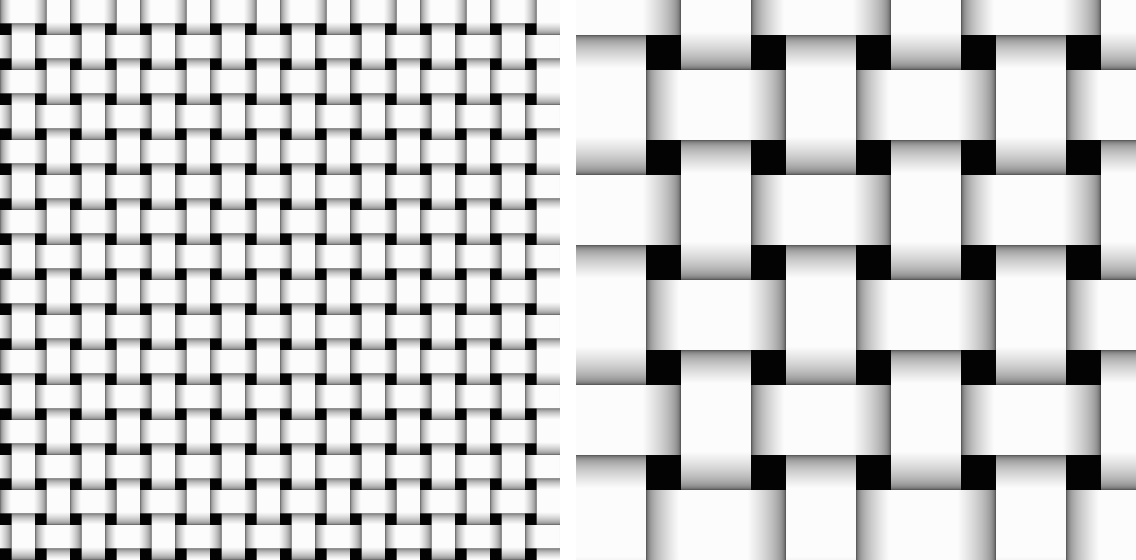
Left, the full canvas; right, a detail of the centre.
Write a WebGL 2 fragment shader that draws this pattern.

```glsl
#version 300 es
precision highp float;
// Plain basket weave of white bands, shaded where they dip, over black holes.

#define BANDS 16.0         // bands across and down, must be even
#define BAND_HALF 0.33333  // half width of a band, in cells
#define SPAN_HALF 0.66667  // half length of a visible span, in cells
#define FADE_NEAR 0.32     // shadow length at left and top ends
#define FADE_FAR 0.37      // shadow length at right and bottom ends
#define END_TONE 0.38      // tone at the end of a span
#define CREASE 0.12        // extra darkness right at the end
#define BAND_TONE 0.99
#define HOLE_TONE 0.01

uniform vec2 u_resolution;
out vec4 fragColor;

// Antialiased coverage of the interval |d| < halfSize.
float coverage(float d, float halfSize, float pixel) {
    return clamp((halfSize - abs(d)) / pixel + 0.5, 0.0, 1.0);
}

// Signed offset from the nearest span center; spans repeat every two cells.
float spanOffset(float along, float center) {
    return mod(along - center + 1.0, 2.0) - 1.0;
}

// Tone along a span: bright in the middle, falling steeply to its ends.
float spanTone(float d) {
    float depth = max(SPAN_HALF - abs(d), 0.0);
    float fade = d > 0.0 ? FADE_FAR : FADE_NEAR;
    float rise = sqrt(min(depth / fade, 1.0));
    return mix(END_TONE, BAND_TONE, rise) - CREASE * exp(-depth * 60.0);
}

void main() {
    // Shift the grid so that each band is centered in its cell.
    vec2 p = gl_FragCoord.xy / u_resolution * BANDS - 1.0 / 6.0;
    vec2 pixel = BANDS / u_resolution;
    vec2 cell = floor(p);
    vec2 across = p - cell - 0.5;

    // Horizontal and vertical spans alternate like a checkerboard.
    float alongH = spanOffset(p.x, 0.5 + mod(cell.y + 1.0, 2.0));
    float alongV = -spanOffset(p.y, 0.5 + mod(cell.x, 2.0));

    float maskH = coverage(across.y, BAND_HALF, pixel.y)
                * coverage(alongH, SPAN_HALF, pixel.x);
    float maskV = coverage(across.x, BAND_HALF, pixel.x)
                * coverage(alongV, SPAN_HALF, pixel.y);

    // The spans share edges without overlap, so coverages simply add.
    float hole = max(1.0 - maskH - maskV, 0.0);
    float tone = spanTone(alongH) * maskH + spanTone(alongV) * maskV
               + HOLE_TONE * hole;
    fragColor = vec4(vec3(tone), 1.0);
}
```
